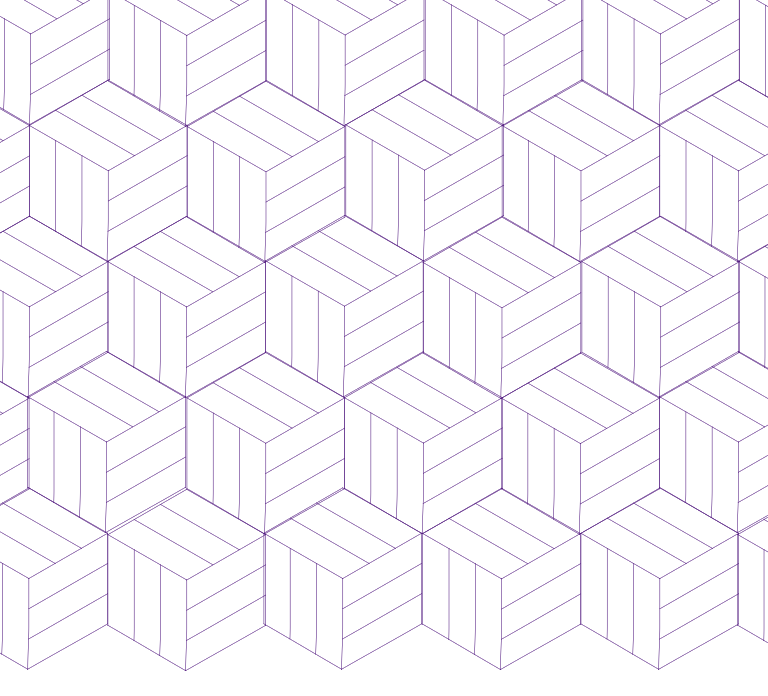
A Shadertoy shader for this pattern:

```glsl
// Share of a pixel covered by a thin line segment from a along dir
float lineCover(vec2 p, vec2 a, vec2 dir, float halfWidth, float pixel) {
    vec2 q = p - a;
    float d = length(q - dir * clamp(dot(q, dir) / dot(dir, dir), 0.0, 1.0));
    return (clamp(d + 0.5 * pixel, -halfWidth, halfWidth)
          - clamp(d - 0.5 * pixel, -halfWidth, halfWidth)) / pixel;
}

// Small misregistration of each cube, from layered sines
vec2 cubeOffset(vec2 id) {
    return 0.007 * (sin(id.x * vec2(2.3, 4.7) + id.y * vec2(5.1, 1.9))
                  + sin(id.x * vec2(7.9, 3.1) - id.y * vec2(2.7, 6.3) + 1.0));
}

// Part of the paper left bare by one cube centred at the origin
float cubeBare(vec2 p, float pixel) {
    vec2 axes[3] = vec2[3](vec2(-1.0, 0.575), vec2(0.0, -1.15), vec2(1.0, 0.575));
    float bare = 1.0;
    for (int face = 0; face < 3; face++) {
        vec2 along = axes[face];
        vec2 across = axes[(face + 2) % 3];
        // Inner edge, two stripes, outer edge, then the closing edge
        for (int k = 0; k < 5; k++) {
            vec2 start = k < 4 ? across * float(k) / 3.0 : along;
            vec2 dir = k < 4 ? along : across;
            bare *= 1.0 - lineCover(p, start, dir, 0.0035, pixel);
        }
    }
    return bare;
}

void mainImage(out vec4 fragColor, in vec2 fragCoord) {
    // One unit is half a cube's width
    float pixel = 9.74 / iResolution.x;
    vec2 p = fragCoord * pixel;
    float nearRow = round((p.y - 1.484) / 1.725);
    float bare = 1.0;

    for (int j = -1; j <= 1; j++) {
        float row = nearRow + float(j);
        if (row < 0.0) continue; // the stack ends at the bottom row
        vec2 origin = vec2(0.36 + mod(row, 2.0) + 0.005 * row, 1.484 + 1.725 * row);
        float nearColumn = round((p.x - origin.x) / 2.0);
        for (int i = -1; i <= 1; i++) {
            vec2 id = vec2(nearColumn + float(i), row);
            vec2 q = p - origin - vec2(2.0 * id.x, 0.0) - cubeOffset(id);
            // The lowest corner leans slightly left
            q.x += 0.014 * smoothstep(0.6, 1.15, -q.y);
            bare *= cubeBare(q, pixel);
        }
    }
    fragColor = vec4(mix(vec3(0.32, 0.10, 0.50), vec3(1.0), bare), 1.0);
}
```
